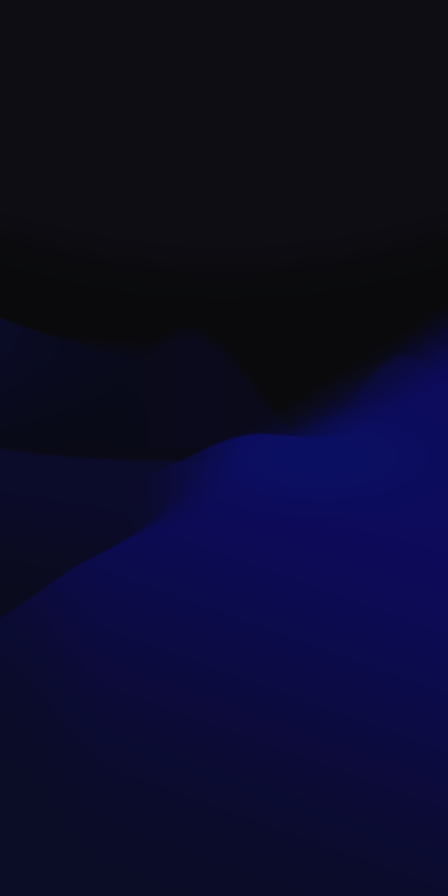
Give the GLSL for this background, as a Shadertoy shader.

```glsl
// Night dunes: a near-black sky above overlapping, softly lit blue hills.
// Each hill is a smooth height curve; layers are painted from far to near,
// and each one fades with its own gradient of blue.

const vec3 SKY_TOP     = vec3(0.050, 0.050, 0.076);
const vec3 SKY_LOW     = vec3(0.040, 0.041, 0.047);
const vec3 FAR_DARK    = vec3(0.036, 0.040, 0.082);
const vec3 FAR_LIT     = vec3(0.038, 0.042, 0.150);
const vec3 RIGHT_LIT   = vec3(0.043, 0.043, 0.150);
const vec3 VALLEY_DARK = vec3(0.040, 0.043, 0.110);
const vec3 VALLEY_LIT  = vec3(0.045, 0.045, 0.165);
const vec3 DUNE_DARK   = vec3(0.043, 0.046, 0.150);
const vec3 DUNE_LIT    = vec3(0.050, 0.042, 0.355);
const vec3 CREST_GLOW  = vec3(-0.006, 0.018, 0.030);
const float EDGE = 0.0022;   // crisp ridge softness, in canvas heights
const float HAZE = 0.022;    // softness of the distant ridges

// Bell curve used for both hill shapes and glows
float bell(float x, float center, float width) {
    float d = (x - center) / width;
    return exp(-d * d);
}

// Coverage below a ridge, with a soft edge
float below(float y, float ridge, float softness) {
    return 1.0 - smoothstep(ridge - softness, ridge + softness, y);
}

vec3 skyColor(vec2 p) {
    float horizon = 0.70 + 0.16 * (p.x - 0.5) * (p.x - 0.5);
    return mix(SKY_LOW, SKY_TOP, smoothstep(horizon - 0.04, horizon + 0.04, p.y));
}

vec3 paintFarHills(vec3 color, vec2 p) {
    // Hazy slope at the right border
    float slope = 0.55 + 0.10 * smoothstep(0.75, 1.02, p.x);
    color = mix(color, FAR_DARK, below(p.y, slope, HAZE) * smoothstep(0.7, 0.9, p.x));

    // Left shoulder, brightest where it meets the border
    float shoulder = 0.60 + 0.046 * exp(-5.0 * p.x);
    float shoulderLight = exp(-3.5 * p.x) * smoothstep(0.46, 0.64, p.y);
    float shoulderSoft = mix(EDGE, HAZE, smoothstep(0.05, 0.4, p.x));
    float shoulderFade = 1.0 - smoothstep(0.3, 0.55, p.x);
    color = mix(color, mix(FAR_DARK, FAR_LIT, shoulderLight),
                below(p.y, shoulder, shoulderSoft) * shoulderFade);

    // Dim mound falling into the central gap
    float mound = 0.45 + 0.18 * bell(p.x, 0.42, 0.23);
    vec3 moundColor = FAR_DARK + vec3(0.002, 0.001, 0.028) * bell(p.x, 0.42, 0.25);
    color = mix(color, moundColor,
                below(p.y, mound, 0.012) * smoothstep(0.2, 0.42, p.x));

    // Rounded peak and the low ridge before it
    float peak = 0.50 + 0.103 * bell(p.x, 0.90, 0.14);
    vec3 peakColor = mix(FAR_DARK, RIGHT_LIT, smoothstep(0.50, 0.61, p.y));
    color = mix(color, peakColor, below(p.y, peak, 0.004) * smoothstep(0.66, 0.85, p.x));
    float lowRidge = 0.50 + 0.05 * bell(p.x, 0.86, 0.20);
    vec3 lowColor = mix(FAR_DARK, RIGHT_LIT, smoothstep(0.62, 0.88, p.x));
    return mix(color, lowColor, below(p.y, lowRidge, EDGE));
}

vec3 paintValley(vec3 color, vec2 p) {
    float ridge = 0.484 + 0.016 * exp(-6.0 * p.x);
    float light = smoothstep(0.32, 0.47, p.y + 0.08 * p.x);
    return mix(color, mix(VALLEY_DARK, VALLEY_LIT, light), below(p.y, ridge, 0.003));
}

// Light falls off downwards and towards the left border
vec3 duneColor(vec2 p) {
    float level = p.y + 0.18 * (p.x - 0.6) - 0.08 * (1.0 - smoothstep(0.0, 0.25, p.x));
    vec3 color = mix(DUNE_DARK, DUNE_LIT, smoothstep(-0.05, 0.50, level));
    return color + CREST_GLOW * bell(p.x, 0.72, 0.24) * bell(p.y, 0.49, 0.05);
}

vec3 paintDunes(vec3 color, vec2 p) {
    vec3 lit = duneColor(p);

    // Back crest emerges from the valley shade
    float crest = 0.455 + 0.061 * bell(p.x, 0.585, 0.22)
                + 0.098 * smoothstep(0.60, 1.08, p.x);
    float emerge = smoothstep(0.27, 0.57, p.x);
    color = mix(color, lit, below(p.y, crest, EDGE) * emerge);

    // Front slope, whose edge melts into the lit crest
    float slope = 0.310 + 0.31 * p.x + 0.005 * bell(p.x, 0.16, 0.08);
    float softness = mix(EDGE, 0.05, smoothstep(0.28, 0.52, p.x));
    return mix(color, lit, below(p.y, slope, softness));
}

void mainImage(out vec4 fragColor, in vec2 fragCoord) {
    vec2 p = fragCoord / iResolution.xy;
    vec3 color = skyColor(p);
    color = paintFarHills(color, p);
    color = paintValley(color, p);
    color = paintDunes(color, p);
    fragColor = vec4(color, 1.0);
}
```
